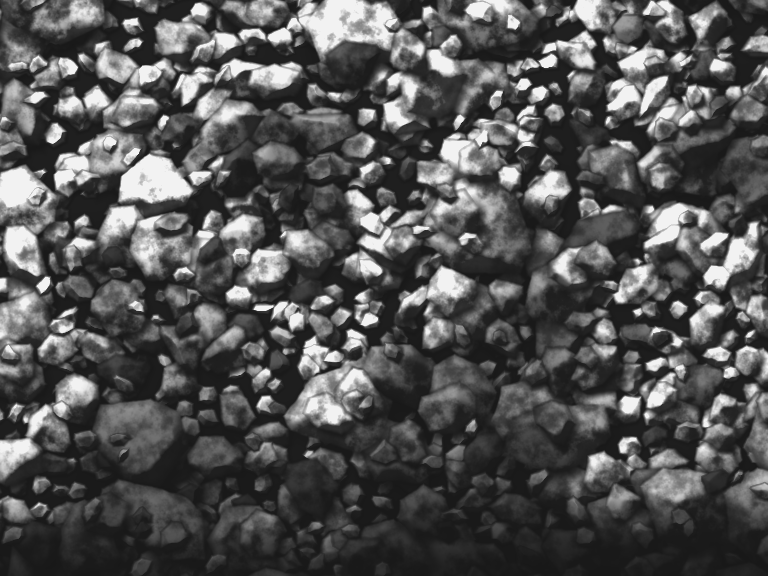
Give the GLSL for this texture, as a Shadertoy shader.

```glsl
const int LAYERS = 6;
// Cell size and share of filled cells, from the back layer to the front
const vec2 LAYER[LAYERS] = vec2[LAYERS](
    vec2(0.043, 1.0), vec2(0.075, 0.8), vec2(0.125, 0.55),
    vec2(0.180, 0.42), vec2(0.085, 0.28), vec2(0.045, 0.20));
const int SIDES = 7;
const float TAU = 6.2831853;
const vec3 LIGHT = vec3(-0.36, 0.76, 0.54);
const float BLACK_LEVEL = 0.095;
const float AMBIENT = 0.09;
const float GAIN = 1.15;
const float EDGE = 0.0025;         // softness of outlines
const float FACET_SHARPNESS = 20.0;
const float WARP = 0.009;          // roughness of outlines
const float HALO = 0.38;           // reach of shadows, in stone radii
const float REACH = 1.8;

vec3 hash3(vec3 p) {
    p = fract(p * vec3(0.1031, 0.1030, 0.0973));
    p += dot(p, p.yxz + 33.33);
    return fract((p.xxy + p.yxx) * p.zyx);
}

float noise(vec2 p) {
    vec2 i = floor(p), f = fract(p);
    f = f * f * (3.0 - 2.0 * f);
    float a = hash3(vec3(i, 7.0)).x;
    float b = hash3(vec3(i + vec2(1, 0), 7.0)).x;
    float c = hash3(vec3(i + vec2(0, 1), 7.0)).x;
    float d = hash3(vec3(i + vec2(1, 1), 7.0)).x;
    return mix(mix(a, b, f.x), mix(c, d, f.x), f.y);
}

float fbm(vec2 p) {
    float sum = 0.0, amp = 0.5;
    for (int i = 0; i < 4; i++) {
        sum += amp * noise(p);
        p = mat2(1.6, 1.2, -1.2, 1.6) * p + 5.3;
        amp *= 0.55;
    }
    return sum;
}

// Draws one faceted stone, with its shadow, over the tone below it
float addStone(float tone, vec2 v, float radius, vec3 id, float grain) {
    vec3 look = hash3(id + 31.7);
    vec3 tint = hash3(id + 57.3);
    float angle = (look.x - 0.5) * 2.4;
    float c = cos(angle), s = sin(angle);
    mat2 turn = mat2(c, -s, s, c);
    vec2 stretch = vec2(1.0, mix(0.58, 1.0, look.y));
    vec2 q = turn * v / (radius * stretch);
    if (dot(q, q) > REACH * REACH) return tone;

    // Tilted top face
    vec2 tilt = (hash3(id + 83.1).xy - 0.5) * 1.0;
    float top = mix(0.2, 0.5, look.z) - dot(tilt, q);
    float weight = exp(-FACET_SHARPNESS * top);
    vec2 slope = tilt * weight;

    // Sloping sides, which also bound the outline
    float d = -10.0;
    for (int k = 0; k < SIDES; k++) {
        vec3 h = hash3(id + vec3(3.1, 5.7, 11.3) * float(k + 1));
        float a = TAU * (float(k) + 0.5 * h.x) / float(SIDES);
        vec2 n = vec2(cos(a), sin(a));
        float outside = dot(q, n) - mix(0.64, 1.0, h.y);
        d = max(d, outside);
        float steep = mix(0.45, 1.7, h.z);
        float w = exp(FACET_SHARPNESS * steep * min(outside, 0.5));
        slope += n * steep * w;
        weight += w;
    }
    slope = (slope / (weight * stretch)) * turn;

    // Shadow cast away from the light, and contact darkening
    float side = 0.5 - 0.5 * dot(normalize(v + 1e-5), normalize(LIGHT.xy));
    float shadow = 0.9 * side * smoothstep(HALO, 0.0, d);
    shadow = max(shadow, 0.5 * smoothstep(0.13, 0.0, d));
    tone *= 1.0 - shadow;

    // Lit stone surface
    vec3 normal = normalize(vec3(slope + (grain - 0.5) * vec2(-0.25, 0.5), 1.0));
    float lit = max(dot(normal, normalize(LIGHT)), 0.0);
    float albedo = mix(0.42, 0.88, tint.x) * (tint.y < 0.14 ? 0.3 : 1.0);
    albedo *= 1.0 + 0.35 * smoothstep(0.88, 0.95, tint.z);
    float surface = albedo * (AMBIENT + lit) * mix(0.62, 1.32, grain);
    surface *= mix(0.65, 1.0, smoothstep(0.0, 0.16, -d));
    return mix(tone, surface, smoothstep(EDGE, -EDGE, d * radius * stretch.y));
}

void mainImage(out vec4 fragColor, in vec2 fragCoord) {
    vec2 uv = fragCoord / iResolution.y;
    vec2 p = uv + WARP * (vec2(fbm(uv * 26.0), fbm(uv * 26.0 + 40.0)) - 0.5);
    float grain = smoothstep(0.15, 0.8, fbm(uv * 45.0));
    float tone = 0.02;

    // Rows run from top to bottom, so lower stones lie in front
    for (int i = 0; i < LAYERS; i++) {
        float cell = LAYER[i].x;
        vec2 home = floor(p / cell);
        for (int n = 0; n < 9; n++) {
            vec2 at = home + vec2(n % 3 - 1, 1 - n / 3);
            vec3 id = vec3(at + 60.0, float(i) * 17.0 + 3.0);
            vec3 h = hash3(id);
            if (h.z > LAYER[i].y) continue;
            vec2 center = (at + 0.5 + 0.7 * (h.xy - 0.5)) * cell;
            float radius = cell * mix(0.38, 0.68, hash3(id + 19.9).x);
            tone = addStone(tone, p - center, radius, id, grain);
        }
    }

    // Dark pockets and the shaded foot of the pile
    tone *= mix(0.5, 1.15, smoothstep(0.2, 0.65, noise(uv * 5.5 + 2.0)));
    tone *= mix(0.12, 1.0, smoothstep(-0.02, 0.3, uv.y));
    tone *= mix(0.92, 1.12, smoothstep(0.3, 1.0, uv.y));
    fragColor = vec4(vec3(min(BLACK_LEVEL + GAIN * tone, 0.95)), 1.0);
}
```
